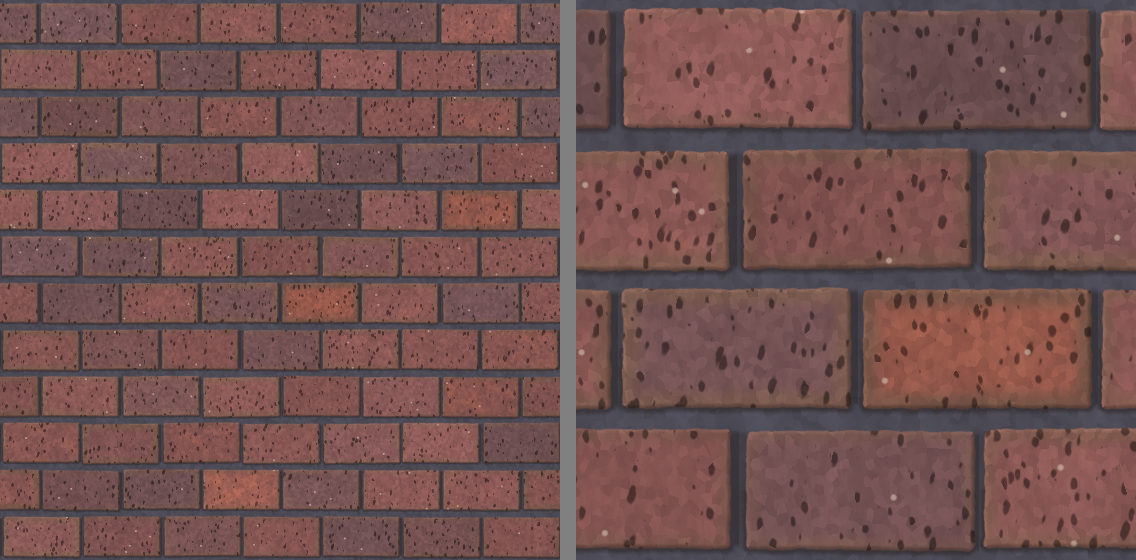
Left, the full canvas; right, a detail of the centre.
Write a WebGL 1 fragment shader that draws this texture.

```glsl
precision highp float;

uniform vec2 u_resolution;

#define BRICKS vec2(7.0, 12.0)
#define JOINT vec2(0.0072, 0.0125)
#define PLACE_JITTER 0.0026
#define RED vec3(0.525, 0.335, 0.325)
#define VIOLET vec3(0.435, 0.315, 0.325)
#define ORANGE vec3(0.620, 0.365, 0.305)
#define RIM_TAN vec3(0.500, 0.370, 0.310)
#define MORTAR vec3(0.305, 0.300, 0.345)
#define SHADOW vec3(0.205, 0.180, 0.195)
#define SPECK vec3(0.780, 0.680, 0.630)

vec3 hash3(vec2 p) {
  vec3 h = fract(p.xyx * vec3(0.1031, 0.1030, 0.0973));
  h += dot(h, h.yxz + 33.33);
  return fract((h.xxy + h.yzz) * h.zyx);
}

// Cellular noise: distance to the nearest point and that point's random value
vec2 cells(vec2 p) {
  vec2 base = floor(p);
  vec2 nearest = vec2(8.0, 0.0);
  for (int j = -1; j <= 1; j++) {
    for (int i = -1; i <= 1; i++) {
      vec2 cell = base + vec2(float(i), float(j));
      vec3 h = hash3(cell + 17.0);
      float dist = length(cell + h.xy - p);
      if (dist < nearest.x) nearest = vec2(dist, h.z);
    }
  }
  return nearest;
}

// Layered sines, roughly -1 to 1
float waves(vec2 p) {
  float sum = 0.0;
  float amp = 0.55;
  for (int i = 0; i < 4; i++) {
    sum += amp * sin(p.x + 1.7 * sin(p.y)) * sin(1.1 * p.y + 1.3 * sin(0.7 * p.x));
    p = mat2(1.2, 1.6, -1.6, 1.2) * p + 3.1;
    amp *= 0.62;
  }
  return sum;
}

float boxDistance(vec2 p, vec2 halfSize, float radius) {
  vec2 d = abs(p) - halfSize + radius;
  return length(max(d, 0.0)) + min(max(d.x, d.y), 0.0) - radius;
}

void main() {
  vec2 uv = gl_FragCoord.xy / u_resolution;
  float aa = 1.0 / min(u_resolution.x, u_resolution.y);

  // Running bond with a slight drift from row to row
  vec2 grid = uv * BRICKS;
  float row = floor(grid.y);
  grid.x += 0.5 * mod(row, 2.0) - 0.04 * (0.6 - row / BRICKS.y);
  vec2 id = vec2(mod(floor(grid.x), BRICKS.x), row);
  vec3 rnd = hash3(id + 3.0);
  vec3 place = hash3(id + 41.0);

  // Each brick is nudged, tilted and chipped a little
  vec2 q = (fract(grid) - 0.5) / BRICKS + (place.xy - 0.5) * PLACE_JITTER;
  float tilt = (place.z - 0.5) * 0.022;
  q += tilt * vec2(-q.y, q.x);
  vec2 halfSize = 0.5 / BRICKS - 0.5 * JOINT;
  vec2 grain = cells(uv * vec2(190.0, 170.0));
  float rough = 0.0007 * waves(uv * 160.0) + 0.0007 * (grain.y - 0.5);
  float d = boxDistance(q, halfSize, 0.003) + rough;
  float inset = -d;

  // Brick body: one of three firings, blotched
  float blotch = waves(uv * 55.0 + 9.0 * rnd.xy);
  vec3 brick = mix(VIOLET, RED, smoothstep(0.08, 0.42, rnd.x));
  brick = mix(brick, ORANGE, smoothstep(0.68, 1.0, rnd.x + 0.10 * blotch));
  brick *= 0.95 + 0.13 * rnd.z + 0.05 * blotch;

  // Tan rim, uneven in width and strength
  float rimWidth = 0.007 + 0.005 * rnd.y + 0.003 * blotch;
  float rim = 1.0 - smoothstep(0.3 * rimWidth, 1.3 * rimWidth, inset);
  brick = mix(brick, RIM_TAN * (0.88 + 0.16 * rnd.z), rim * (0.35 + 0.5 * rnd.y));

  // Drag marks, grain, pits and pale grit
  brick *= 1.0 + 0.035 * waves(uv * vec2(420.0, 130.0));
  brick *= 0.93 + 0.14 * grain.y;
  vec2 pit = cells(uv * vec2(150.0, 85.0) + 0.35 * blotch);
  float pitSize = 0.34 * smoothstep(0.62, 1.0, pit.y);
  float pitted = 1.0 - smoothstep(pitSize - 0.1, pitSize + 0.1, pit.x);
  brick *= 1.0 - 0.42 * pitted * step(0.62, pit.y);
  vec2 grit = cells(uv * 62.0);
  float speck = step(0.965, grit.y) * (1.0 - smoothstep(0.06, 0.16, grit.x));
  brick = mix(brick, SPECK, 0.75 * speck);

  // Lit top and left arrises, dark bottom and right ones
  float edge = 1.0 - smoothstep(0.0005, 0.0032, inset);
  vec2 toEdge = abs(q) - halfSize;
  float facing = toEdge.x > toEdge.y ? -sign(q.x) : sign(q.y);
  brick *= 1.0 + edge * (facing > 0.0 ? 0.10 + 0.08 * blotch : -0.24);

  // Mortar: shaded below each brick and in the narrow upright joints
  float underside = step(q.y, 0.0) * (1.0 - smoothstep(0.0005, 0.0045, d));
  float upright = 1.0 - smoothstep(-0.004, 0.001, toEdge.y);
  vec3 mortar = MORTAR * (0.97 + 0.07 * waves(uv * 75.0) + 0.10 * (grain.y - 0.5));
  mortar = mix(mortar, SHADOW, max(0.75 * underside, (q.x > 0.0 ? 0.75 : 0.4) * upright));

  float cover = 1.0 - smoothstep(-aa, aa, d);
  gl_FragColor = vec4(mix(mortar, brick, cover), 1.0);
}
```
